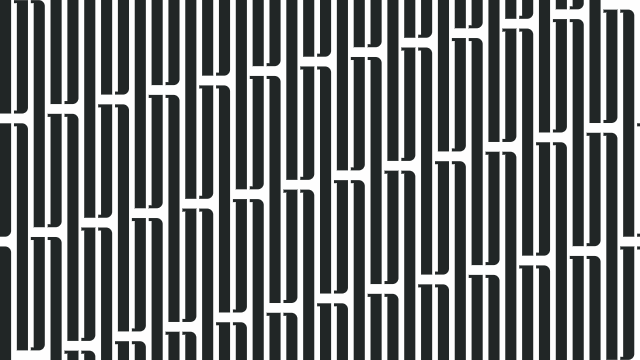
Write a Shadertoy shader that draws this pattern.

```glsl
const float COLUMNS = 38.0;        // stripes across, also lattice steps down
const float COLUMN_RISE = 13.0;    // lattice steps between neighbouring breaks
const float FIRST_BREAK = 25.5;    // height of the first break, in steps
const float COLUMN_SHIFT = 0.34;   // horizontal offset of the stripes

// Lengths below are in column widths
const float GAP_WIDTH = 0.34;      // light line between two stripes
const float BREAK_HALF = 0.29;     // half height of a break
const float SERIF_HEIGHT = 0.18;
const float FLAG_WIDTH = 0.17;
const float CORNER_RADIUS = 0.36;
const float OVERLAP = 0.1;         // hides seams where parts join

const vec3 INK = vec3(0.13, 0.15, 0.15);
const vec3 PAPER = vec3(0.995);

float boxDistance(vec2 p, vec2 low, vec2 high) {
    vec2 q = abs(p - 0.5 * (low + high)) - 0.5 * (high - low);
    return length(max(q, 0.0)) + min(max(q.x, q.y), 0.0);
}

float stripeDistance(float x) {
    float halfInk = 0.5 * (1.0 - GAP_WIDTH);
    float fromCentre = fract(x + halfInk + 0.5) - 0.5;
    return abs(fromCentre) - halfInk;
}

// Short bars that tie stripes together above and below a break
float serifDistance(vec2 p) {
    float top = BREAK_HALF + SERIF_HEIGHT;
    float inner = GAP_WIDTH + OVERLAP;
    float foot = boxDistance(p, vec2(1.0 - OVERLAP, BREAK_HALF), vec2(1.0 + inner, top));
    float cap = boxDistance(p, vec2(-OVERLAP, -top), vec2(inner, -BREAK_HALF));
    float flag = boxDistance(p, vec2(1.0 + GAP_WIDTH - FLAG_WIDTH, -top),
                             vec2(1.0 + inner, -BREAK_HALF));
    return min(foot, min(cap, flag));
}

// Break across two stripes, with rounded corners on its right side
float breakCut(vec2 p) {
    vec2 e = vec2(p.x - 2.0, BREAK_HALF - abs(p.y)) + CORNER_RADIUS;
    float rounded = length(max(e, 0.0)) + min(max(e.x, e.y), 0.0) - CORNER_RADIUS;
    return min(rounded, min(p.x, 2.0 + 0.5 * GAP_WIDTH - p.x));
}

float patternDistance(vec2 grid, float stepHeight) {
    float column = floor(grid.x);
    float ink = stripeDistance(grid.x);
    // Breaks that start in this column or in a neighbouring one
    for (int i = -1; i <= 2; i++) {
        float start = column - float(i);
        float centre = FIRST_BREAK + COLUMN_RISE * start;
        float rise = mod(grid.y - centre + 0.5 * COLUMNS, COLUMNS) - 0.5 * COLUMNS;
        vec2 p = vec2(grid.x - start, rise * stepHeight);
        ink = max(min(ink, serifDistance(p)), breakCut(p));
    }
    return ink;
}

void mainImage(out vec4 fragColor, in vec2 fragCoord) {
    vec2 grid = fragCoord / iResolution.xy * COLUMNS + vec2(COLUMN_SHIFT, 0.0);
    float stepHeight = iResolution.y / iResolution.x;
    float pixel = COLUMNS / iResolution.x;
    float coverage = clamp(0.5 - patternDistance(grid, stepHeight) / pixel, 0.0, 1.0);
    fragColor = vec4(mix(PAPER, INK, coverage), 1.0);
}
```
